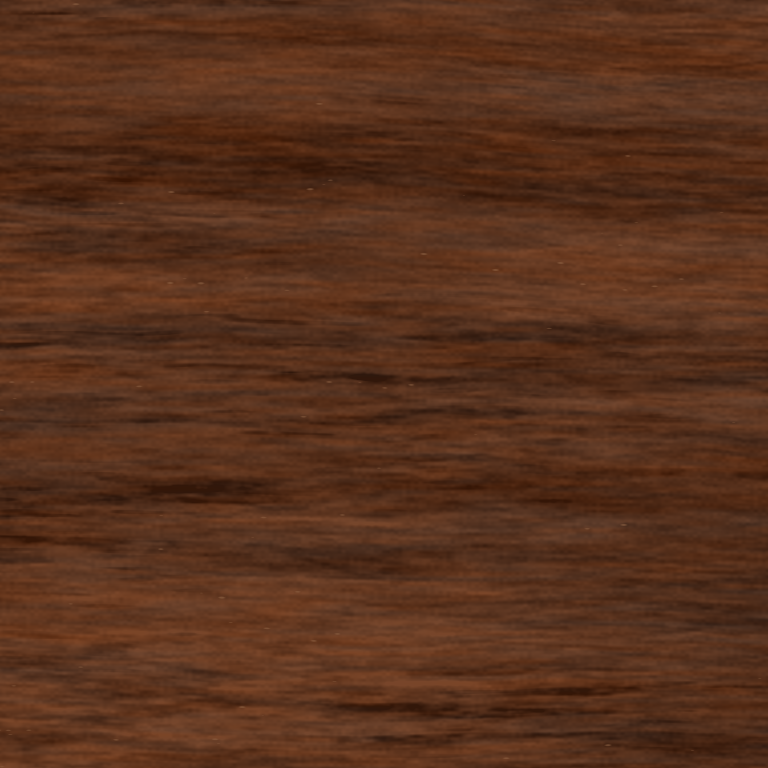
Write a three.js fragment shader that draws this texture.

```glsl
// Dark walnut board with fine horizontal grain, pore streaks and pale flecks.
varying vec2 vUv;

#define DARK_WOOD vec3(0.215, 0.105, 0.050)
#define LIGHT_WOOD vec3(0.430, 0.252, 0.155)
#define RED_TINT vec3(0.034, -0.010, -0.036)
#define FLECK_COLOR vec3(0.56, 0.39, 0.27)
#define BASE_TONE 0.67
#define BAND_CONTRAST 0.82
#define FIBRE_CONTRAST 0.60
#define STREAK_DEPTH 0.50
#define MOTTLE 0.20
#define GRAIN_SLOPE 0.022
#define GRAIN_WAVE 0.020

float hash(vec2 p) {
  vec3 q = fract(vec3(p.xyx) * 0.1031);
  q += dot(q, q.yzx + 33.33);
  return fract((q.x + q.y) * q.z);
}

// Smooth value noise for warps and patches
float noise(vec2 p) {
  vec2 cell = floor(p);
  vec2 f = fract(p);
  f = f * f * (3.0 - 2.0 * f);
  float low = mix(hash(cell), hash(cell + vec2(1.0, 0.0)), f.x);
  float high = mix(hash(cell + vec2(0.0, 1.0)), hash(cell + 1.0), f.x);
  return mix(low, high, f.y);
}

// One strand of wood, varying along its length from a random start
float strand(float x, float row) {
  x += 57.0 * hash(vec2(row, 7.0));
  float cell = floor(x);
  float f = smoothstep(0.0, 1.0, x - cell);
  return mix(hash(vec2(cell, row)), hash(vec2(cell + 1.0, row)), f);
}

// Stacked strands, centred on zero
float fibres(vec2 p, float seed) {
  float row = floor(p.y);
  float f = smoothstep(0.0, 1.0, p.y - row);
  row += seed;
  return mix(strand(p.x, row), strand(p.x, row + 1.0), f) - 0.5;
}

// Rare short pale marks of varied size, gathered in a few rows
float flecks(vec2 p) {
  vec2 grid = p * vec2(75.0, 190.0);
  grid.x += 9.0 * hash(vec2(floor(grid.y), 3.0));
  vec2 cell = floor(grid);
  float size = 0.4 + 0.6 * hash(cell + 500.0);
  vec2 d = (fract(grid) - 0.5) / (vec2(0.48, 0.40) * size);
  float cluster = smoothstep(0.68, 0.88, noise(cell * vec2(0.09, 0.25) + 40.0));
  float present = step(hash(cell + 300.0), 0.035 * cluster);
  return present * size * (1.0 - smoothstep(0.2, 1.0, length(d)));
}

void main() {
  // Bend the grain gently downwards to the right
  vec2 p = vUv;
  p.y += GRAIN_SLOPE * vUv.x;
  p.y += GRAIN_WAVE * (noise(vUv * vec2(2.3, 4.0) + 11.0) - 0.5);
  p.y += 0.2 * GRAIN_WAVE * (noise(vUv * vec2(11.0, 26.0) + 5.0) - 0.5);

  // Broad colour bands
  float bands = 0.60 * fibres(p * vec2(0.9, 9.0), 100.0)
              + 0.50 * fibres(p * vec2(1.6, 21.0), 200.0)
              + 0.42 * fibres(p * vec2(3.0, 47.0), 300.0);

  // Fine fibres, stronger in some patches
  float strength = 0.6 + 0.8 * noise(p * vec2(2.0, 9.0) + 70.0);
  float fine = 0.45 * fibres(p * vec2(7.0, 95.0), 400.0)
             + 0.62 * fibres(p * vec2(15.0, 165.0), 600.0)
             + 0.60 * fibres(p * vec2(42.0, 230.0), 900.0);

  // Dark pore streaks: long lines with broken edges
  float zone = smoothstep(0.30, 0.70, noise(p * vec2(1.5, 11.0) + 23.0));
  float longLines = smoothstep(0.14, 0.38, fibres(p * vec2(3.2, 72.0), 1300.0));
  float shortLines = smoothstep(0.16, 0.40, fibres(p * vec2(14.0, 140.0), 1500.0));
  float ragged = 0.75 + 1.0 * fibres(p * vec2(55.0, 210.0), 1800.0);
  float streaks = zone * ragged * (longLines + 0.60 * shortLines);

  // Soft mottling of the surface
  float mottle = noise(vUv * vec2(190.0, 245.0)) - 0.5;

  float tone = BASE_TONE + 0.05 * (vUv.y - 0.5);
  tone += BAND_CONTRAST * bands + FIBRE_CONTRAST * strength * fine;
  tone += MOTTLE * mottle - STREAK_DEPTH * streaks;
  vec3 color = mix(DARK_WOOD, LIGHT_WOOD, clamp(tone, -0.1, 1.15));

  // Redder and greyer strands
  float redness = fibres(p * vec2(2.0, 33.0), 2100.0)
                + 1.0 * fibres(p * vec2(14.0, 150.0), 2300.0);
  color += RED_TINT * redness;

  color = mix(color, FLECK_COLOR, 0.6 * flecks(p));
  gl_FragColor = vec4(color, 1.0);
}
```
